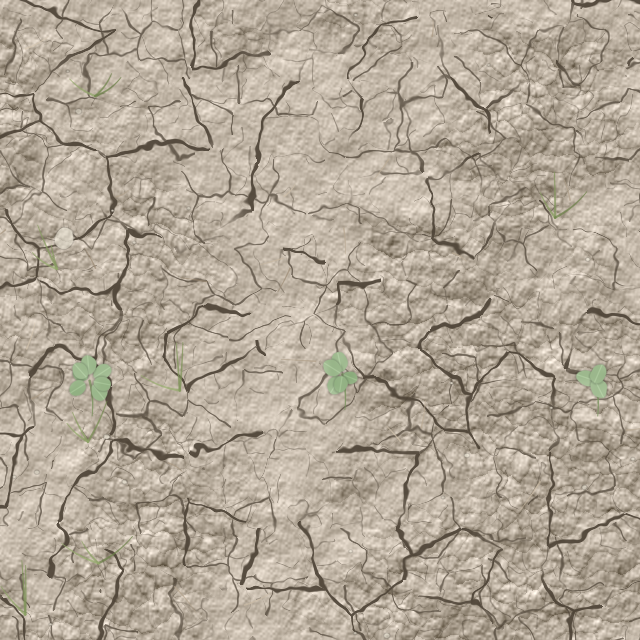
A WebGL 1 fragment shader for this texture:

```glsl
precision highp float;
uniform vec2 u_resolution;

float hash(vec2 p) {
  vec3 q = fract(p.xyx * 0.1031);
  q += dot(q, q.yzx + 33.33);
  return fract((q.x + q.y) * q.z);
}

vec2 hash2(vec2 p) { return vec2(hash(p), hash(p + 71.0)); }

float noise(vec2 p) {
  vec2 i = floor(p), f = fract(p);
  f = f * f * (3.0 - 2.0 * f);
  return mix(mix(hash(i), hash(i + vec2(1, 0)), f.x),
             mix(hash(i + vec2(0, 1)), hash(i + vec2(1, 1)), f.x), f.y);
}

vec2 noise2(vec2 p) { return vec2(noise(p), noise(p + 37.0)) - 0.5; }

// Voronoi cells: x = edge distance, y = random value of the edge, zw = offset to the cell centre
vec4 cells(vec2 p, float scale) {
  p = p * scale + scale * 3.0;
  vec2 base = floor(p), nearId = base, toNear = vec2(9.0);
  for (int j = -1; j <= 1; j++)
    for (int i = -1; i <= 1; i++) {
      vec2 id = base + vec2(i, j);
      vec2 r = id + 0.1 + 0.8 * hash2(id) - p;
      if (dot(r, r) < dot(toNear, toNear)) { toNear = r; nearId = id; }
    }
  float edge = 9.0, edgeRandom = 0.0;
  for (int j = -2; j <= 2; j++)
    for (int i = -2; i <= 2; i++) {
      vec2 id = nearId + vec2(i, j);
      vec2 r = id + 0.1 + 0.8 * hash2(id) - p;
      vec2 gap = r - toNear;
      if (dot(gap, gap) > 0.0001) {
        float d = dot(0.5 * (r + toNear), normalize(gap));
        if (d < edge) { edge = d; edgeRandom = hash(id + nearId + 13.0); }
      }
    }
  return vec4(edge / scale, edgeRandom, toNear);
}

// Crack opacity; a share of the edges stays closed
float crack(vec2 p, float scale, float width, float closed, float px) {
  vec4 c = cells(p, scale);
  float open = smoothstep(closed, closed + 0.35, c.y + 0.5 * (noise(p * scale * 1.7) - 0.5));
  float w = width * open * (0.45 + 1.1 * noise(p * 40.0));
  return open * (1.0 - smoothstep(w - px * 0.7, w + px * 0.9, c.x));
}

// Tapered, bowed strand starting at root
float strand(vec2 p, vec2 root, float angle, float len, float bow, float width, float px) {
  vec2 dir = vec2(cos(angle), sin(angle));
  p -= root;
  float t = dot(p, dir) / len;
  float s = clamp(t, 0.0, 1.0);
  float side = dot(p, vec2(-dir.y, dir.x)) - bow * s * (1.0 - s);
  float d = length(vec2(side, (t - s) * len));
  float w = width * (1.0 - 0.7 * s);
  return 1.0 - smoothstep(w - px * 0.6, w + px * 0.8, d);
}

void main() {
  float px = 1.0 / u_resolution.y;
  vec2 p = gl_FragCoord.xy / u_resolution;
  vec2 warped = p + 0.035 * noise2(p * 9.0) + 0.018 * noise2(p * 32.0) + 0.006 * noise2(p * 95.0);

  // Crumbly patches and smooth crust
  float patches = 0.6 * noise(p * 5.0 + 4.0) + 0.4 * noise(p * 13.0);
  float rough = smoothstep(0.38, 0.72, patches + 0.12 * abs(p.y - 0.5) + 0.1 * (p.x - 0.5));

  // Relief lit from above
  float relief = 0.0, freq = 15.0;
  for (int i = 0; i < 5; i++) {
    vec2 q = p * freq + float(i) * 19.0, toLight = vec2(-0.2, 0.5);
    relief += (noise(q - toLight) - noise(q + toLight)) * (0.06 + 0.014 * float(i));
    freq *= 2.03;
  }
  vec4 clod = cells(warped, 36.0);
  relief -= rough * (0.09 * clod.w + 0.07 * (1.0 - smoothstep(0.0, 0.005, clod.x)));
  float tone = relief * mix(0.85, 1.3, rough) - 0.045 * rough + 0.05 * (noise(p * 22.0) - 0.5) + 0.025;
  vec3 color = vec3(0.755, 0.71, 0.65) + tone * vec3(1.0, 1.0, 1.03);

  // Cracks from wide to hairline
  float wide = crack(warped, 8.5, 0.0024, 0.32, px);
  float medium = crack(warped + 0.37, 15.0, 0.0013, 0.35, px);
  float hairline = crack(warped + 0.71, 29.0, 0.0007, 0.48, px);
  float dark = max(wide * 0.92, max(medium * 0.72, hairline * 0.45));
  color = mix(color, vec3(0.3, 0.26, 0.21), dark);

  // Dry straw and small stones
  for (int i = 0; i < 24; i++) {
    vec2 id = vec2(i, 5);
    float k = hash(id + 9.0);
    float straw = strand(p, hash2(id), 6.28 * k, 0.02 + 0.035 * hash(id + 3.0), 0.015 * (k - 0.5), 0.0011, px);
    color = mix(color, mix(vec3(0.6, 0.53, 0.44), vec3(0.86, 0.8, 0.71), hash(id + 6.0)), 0.7 * straw);
    float size = i == 0 ? 0.017 : 0.002 + 0.003 * k * k;
    vec2 spot = i == 0 ? vec2(0.1, 0.627) : hash2(id + 40.0);
    float d = length((p - spot) * vec2(1.0, 1.2)) - size * (0.75 + 0.5 * noise(p * 70.0));
    color *= 1.0 - 0.25 * (1.0 - smoothstep(0.0, 0.004, d + 0.001));
    vec3 stone = vec3(0.84, 0.81, 0.75) + 0.6 * relief + 3.0 * (p.y - spot.y);
    color = mix(color, stone, 1.0 - smoothstep(-px, px, d));
  }

  // Grass tufts, mostly along the left side
  for (int i = 0; i < 21; i++) {
    float tuft = floor(float(i) / 3.0);
    vec2 root = vec2(0.02 + 0.14 * hash(vec2(tuft, 8)), fract(0.04 + tuft * 0.27));
    if (tuft > 4.5) root.x += 0.2 + 0.62 * (tuft - 5.0);
    float k = hash(vec2(i, 21));
    float blade = strand(p, root, 0.6 + 2.2 * k, 0.035 + 0.05 * hash(vec2(i, 33)), 0.03 * (k - 0.5), 0.0017, px);
    color = mix(color, mix(vec3(0.42, 0.5, 0.28), vec3(0.6, 0.68, 0.44), k), 0.75 * blade);
  }

  // Three seedlings with rounded leaves
  for (int s = 0; s < 3; s++) {
    float n = float(s);
    vec2 stem = vec2(0.14 + 0.395 * n, 0.405 + 0.01 * mod(n, 2.0));
    float stalk = strand(p, stem, -1.5, 0.055, 0.01, 0.0018, px);
    color = mix(color, vec3(0.47, 0.57, 0.36), 0.8 * stalk);
    for (int i = 0; i < 7; i++) {
      if (float(i) < 7.0 - 2.0 * n) {
        float k = hash(vec2(i, s) + 50.0);
        float a = 2.4 * float(i) + k + n;
        vec2 dir = vec2(cos(a), sin(a));
        vec2 q = p - stem - dir * (0.029 - 0.007 * n) * (0.55 + 0.45 * k);
        vec2 leaf = vec2(dot(q, dir), dot(q, vec2(-dir.y, dir.x)));
        float size = 0.013 + 0.005 * k;
        float d = length(leaf * vec2(1.0, 1.25)) - size + 0.003 * noise(p * 90.0);
        color *= 1.0 - 0.2 * (1.0 - smoothstep(-0.002, 0.005, d));
        vec3 green = mix(vec3(0.53, 0.66, 0.47), vec3(0.69, 0.78, 0.63), 0.6 * k + 0.4 * noise(p * 75.0));
        green += 0.06 * (1.0 - smoothstep(0.0, 0.002, abs(leaf.y))) + 2.0 * leaf.y * (k - 0.5);
        color = mix(color, green, 1.0 - smoothstep(-px, px, d));
      }
    }
  }
  gl_FragColor = vec4(clamp(color, 0.0, 1.0), 1.0);
}
```
